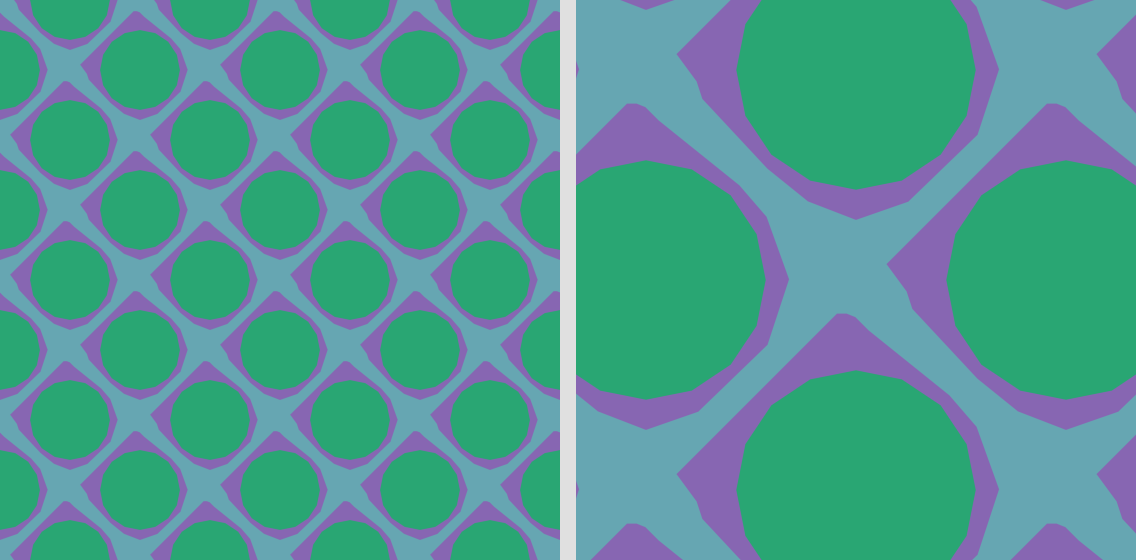
Left, the full canvas; right, a detail of the centre.
Reproduce this pattern procedurally as a WebGL 1 fragment shader.

```glsl
precision highp float;
// Staggered green discs on lopsided violet lozenges over a pale teal ground.

uniform vec2 u_resolution;

#define REPEATS 4.0
#define DISC_RADIUS 0.285
#define DISC_SIDES 16.0
#define GREEN vec3(0.16, 0.65, 0.45)
#define TEAL vec3(0.40, 0.65, 0.70)
#define VIOLET vec3(0.53, 0.40, 0.70)

// Signed distance to a straight side facing the given angle in degrees.
float side(vec2 p, float facing, float offset) {
  float a = radians(facing);
  return dot(p, vec2(cos(a), sin(a))) - offset;
}

// Regular polygon with a corner on the x axis.
float facetedDisc(vec2 p) {
  float wedge = 6.2831853 / DISC_SIDES;
  float a = mod(atan(p.y, p.x + 1e-6), wedge) - 0.5 * wedge;
  return length(p) * cos(a) - DISC_RADIUS * cos(0.5 * wedge);
}

// Rounded lozenge whose top and left corners reach out to blunt tips.
float lozenge(vec2 p) {
  // Long flat side and the two blunt tips
  float d = side(p, 135.0, 0.329);
  d = max(d, side(p, 68.0, 0.381));
  d = max(d, max(p.y - 0.42, -p.x - 0.427));
  // Shoulders, each with a shallow notch below its tip
  d = max(d, min(side(p, 51.2, 0.315), side(p, 45.0, 0.290)));
  d = max(d, min(side(p, 216.3, 0.322), side(p, 198.2, 0.369)));
  // Right flank
  d = max(d, side(p, 40.8, 0.3156));
  d = max(d, side(p, 19.8, 0.321));
  d = max(d, side(p, 341.8, 0.323));
  // Bottom flank
  d = max(d, side(p, 314.0, 0.312));
  d = max(d, side(p, 289.2, 0.337));
  d = max(d, side(p, 248.9, 0.333));
  d = max(d, side(p, 231.1, 0.3153));
  return max(d, side(p, 223.0, 0.3145));
}

float coverage(float d, float pixel) {
  return 1.0 - smoothstep(-0.7 * pixel, 0.7 * pixel, d);
}

void main() {
  vec2 p = gl_FragCoord.xy / u_resolution * REPEATS;
  float pixel = REPEATS / min(u_resolution.x, u_resolution.y);

  // Two interleaved square grids, half a repeat apart
  vec2 a = fract(p + vec2(0.5, 0.0)) - 0.5;
  vec2 b = fract(p + vec2(0.0, 0.5)) - 0.5;

  float lozenges = min(lozenge(a), lozenge(b));
  float discs = min(facetedDisc(a), facetedDisc(b));

  vec3 color = mix(TEAL, VIOLET, coverage(lozenges, pixel));
  color = mix(color, GREEN, coverage(discs, pixel));
  gl_FragColor = vec4(color, 1.0);
}
```
